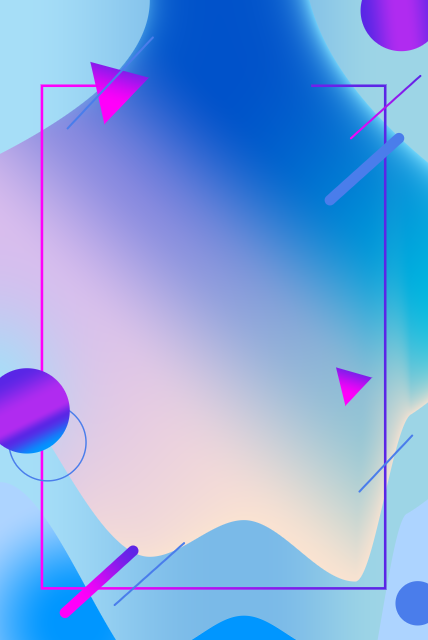
A Shadertoy shader for this background:

```glsl
const vec3 AZURE = vec3(0.0, 0.59, 1.0);
const vec3 PALE_BLUE = vec3(0.68, 0.83, 1.0);
const vec3 DEEP_BLUE = vec3(0.0, 0.32, 0.79);
const vec3 PERIWINKLE = vec3(0.50, 0.52, 0.87);
const vec3 LILAC = vec3(0.85, 0.74, 0.93);
const vec3 TEAL = vec3(0.0, 0.82, 0.90);
const vec3 SAGE = vec3(0.58, 0.79, 0.83);
const vec3 PEACH = vec3(0.98, 0.89, 0.82);
const vec3 ICE = vec3(0.65, 0.87, 0.97);
const vec3 GLOW_CYAN = vec3(0.50, 0.88, 1.0);
const vec3 WAVE_BLUE = vec3(0.48, 0.73, 0.91);
const vec3 MAGENTA = vec3(1.0, 0.0, 0.98);
const vec3 ORCHID = vec3(0.69, 0.17, 0.94);
const vec3 VIOLET = vec3(0.35, 0.15, 0.90);
const vec3 CORNFLOWER = vec3(0.29, 0.49, 0.92);
const float HEIGHT = 1.5;          // canvas height, with a width of 1
const float THIN = 0.0024;         // half widths of the strokes
const float THICK = 0.0125;
const vec2 FRAME_MIN = vec2(0.098, 0.121);
const vec2 FRAME_MAX = vec2(0.900, 1.299);
const vec2 FRAME_GAP = vec2(0.235, 0.727);

float cover(float d) {
    return clamp(0.5 - d * iResolution.y / HEIGHT, 0.0, 1.0);
}

void paint(inout vec3 base, vec3 tint, float d) {
    base = mix(base, tint, cover(d));
}

float along(vec2 p, vec2 a, vec2 b) {
    vec2 e = b - a;
    return clamp(dot(p - a, e) / dot(e, e), 0.0, 1.0);
}

float capsule(vec2 p, vec2 a, vec2 b, float r) {
    return length(p - mix(a, b, along(p, a, b))) - r;
}

float halfPlane(vec2 p, vec2 a, vec2 b) {
    vec2 e = normalize(b - a);
    return dot(p - a, vec2(-e.y, e.x));
}

// Vertices run clockwise
float triangle(vec2 p, vec2 a, vec2 b, vec2 c) {
    return max(halfPlane(p, a, b), max(halfPlane(p, b, c), halfPlane(p, c, a)));
}

// Heights of the two flowing lower edges
float upperWave(float x) {
    return 0.695 - 0.5 * smoothstep(-0.1, 0.35, x)
        + 0.086 * smoothstep(0.35, 0.57, x) - 0.144 * smoothstep(0.57, 0.83, x)
        + 0.37 * smoothstep(0.83, 0.96, x) + 0.1 * smoothstep(0.9, 1.1, x);
}

float lowerWave(float x) {
    float left = 0.37 - 0.49 * smoothstep(0.0, 0.4, x);
    float right = -0.19 + 0.47 * smoothstep(0.83, 0.95, x) + 0.1 * smoothstep(0.9, 1.1, x);
    return max(left, right);
}

// Diagonal blend: blue to lilac above, teal to peach below
vec3 silk(vec2 p) {
    float across = p.x + p.y - HEIGHT;
    float down = p.x + HEIGHT - p.y;
    vec3 cool = mix(LILAC, PERIWINKLE, smoothstep(-0.55, -0.05, across));
    cool = mix(cool, DEEP_BLUE, smoothstep(-0.15, 0.3, across));
    vec3 warm = mix(PEACH, SAGE, smoothstep(-0.65, -0.1, across));
    warm = mix(warm, TEAL, smoothstep(-0.1, 0.35, across));
    vec3 col = mix(cool, warm, smoothstep(0.7, 2.1, down));
    vec2 wash = (p - vec2(-0.02, 0.58)) / vec2(0.16, 0.19);
    return mix(col, ICE, exp(-dot(wash, wash)));
}

vec3 backdrop(vec2 p) {
    float d = min(length(p - vec2(0.02, 1.46)), length(p - vec2(0.96, 1.24)));
    d = min(d, min(length(p - vec2(0.18, 0.04)), length(p - vec2(0.57, 0.0))));
    return mix(AZURE, PALE_BLUE, smoothstep(0.05, 0.30, d));
}

void mainImage(out vec4 fragColor, in vec2 fragCoord) {
    vec2 p = fragCoord / iResolution.xy * vec2(1.0, HEIGHT);
    vec3 col = backdrop(p);

    // Translucent lower wave with a hump cut from its base
    float hump = -0.05 + 0.107 * exp(-pow((p.x - 0.57) / 0.14, 2.0));
    vec3 wave = mix(ICE, WAVE_BLUE, smoothstep(0.05, 0.5, p.x));
    wave = mix(wave, SAGE + 0.07, smoothstep(0.62, 0.9, p.x) * 0.8);
    float waveSlope = (lowerWave(p.x + 0.002) - lowerWave(p.x - 0.002)) / 0.004;
    paint(col, wave, (lowerWave(p.x) - p.y) / length(vec2(1.0, waveSlope)));
    paint(col, AZURE, p.y - hump);

    // Signed distances to the sides of the silk sheet
    float drop = HEIGHT - p.y;
    float left = (0.35 - 2.69 * drop * drop - p.x) / length(vec2(1.0, 5.38 * drop));
    float right = (p.x - 0.723 - 0.25 * drop - 1.25 * drop * drop)
        / length(vec2(1.0, 0.25 + 2.5 * drop));
    float slope = (upperWave(p.x + 0.002) - upperWave(p.x - 0.002)) / 0.004;
    float bottom = (upperWave(p.x) - p.y) / length(vec2(1.0, slope));

    // Sheet with glowing rims
    vec3 sheet = silk(p);
    sheet = mix(sheet, GLOW_CYAN, 0.85 * exp(min(right, 0.0) / 0.035));
    sheet = mix(sheet, GLOW_CYAN, 0.4 * exp(min(left, 0.0) / 0.03) * smoothstep(1.15, 1.35, p.y));
    sheet = mix(sheet, PEACH, 0.9 * exp(min(bottom, 0.0) / 0.04) * smoothstep(0.15, 0.4, p.x));
    paint(col, sheet, max(bottom, max(left, right)));

    // Open frame
    vec2 q = abs(p - 0.5 * (FRAME_MIN + FRAME_MAX)) - 0.5 * (FRAME_MAX - FRAME_MIN);
    float frame = abs(max(q.x, q.y)) - 0.003;
    float gap = max(max(FRAME_GAP.x - p.x, p.x - FRAME_GAP.y), 1.0 - p.y);
    paint(col, mix(MAGENTA, VIOLET, smoothstep(0.1, 0.95, p.x)), max(frame, -gap));

    // Ring and discs
    paint(col, CORNFLOWER, abs(length(p - vec2(0.111, 0.463)) - 0.09) - 0.0017);
    vec2 disc = (p - vec2(0.063, 0.537)) / 0.1;
    float tilt = dot(disc, vec2(0.45, -0.89));
    vec3 tint = mix(VIOLET, ORCHID, smoothstep(-0.9, -0.1, tilt));
    tint = mix(tint, VIOLET, smoothstep(0.2, 0.5, tilt));
    tint = mix(tint, AZURE, smoothstep(0.45, 1.0, tilt));
    paint(col, tint, (length(disc) - 1.0) * 0.1);
    disc = (p - vec2(0.9375, 1.475)) / 0.095;
    tint = mix(ORCHID, VIOLET, smoothstep(0.1, 1.0, abs(disc.x + 0.1 * disc.y)));
    paint(col, tint, (length(disc) - 1.0) * 0.095);
    paint(col, CORNFLOWER, length(p - vec2(0.976, 0.086)) - 0.052);

    // Triangles
    float shade = smoothstep(1.25, 1.38, p.y + 0.3 * (p.x - 0.28));
    paint(col, mix(MAGENTA, VIOLET, shade),
        triangle(p, vec2(0.211, 1.355), vec2(0.348, 1.318), vec2(0.244, 1.209)));
    shade = smoothstep(0.57, 0.655, p.y + 0.3 * (p.x - 0.82));
    paint(col, mix(MAGENTA, VIOLET, shade),
        triangle(p, vec2(0.785, 0.639), vec2(0.869, 0.615), vec2(0.807, 0.549)));

    // Slanted strokes
    paint(col, CORNFLOWER, capsule(p, vec2(0.158, 1.199), vec2(0.357, 1.412), THIN));
    paint(col, CORNFLOWER, capsule(p, vec2(0.268, 0.082), vec2(0.430, 0.227), THIN));
    paint(col, CORNFLOWER, capsule(p, vec2(0.840, 0.348), vec2(0.963, 0.479), THIN));
    paint(col, CORNFLOWER, capsule(p, vec2(0.771, 1.031), vec2(0.932, 1.176), THICK));
    vec2 a = vec2(0.820, 1.176), b = vec2(0.982, 1.322);
    paint(col, mix(MAGENTA, VIOLET, along(p, a, b)), capsule(p, a, b, THIN));
    a = vec2(0.152, 0.064); b = vec2(0.311, 0.209);
    paint(col, mix(MAGENTA, VIOLET, smoothstep(0.2, 1.1, along(p, a, b))), capsule(p, a, b, THICK));

    fragColor = vec4(col, 1.0);
}
```
